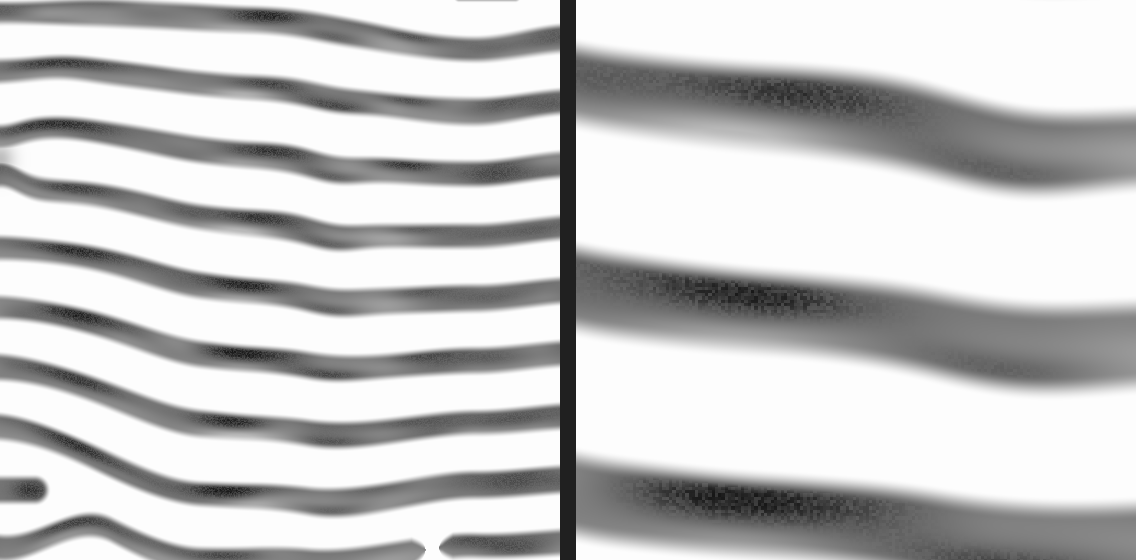
Left, the full canvas; right, a detail of the centre.
Write a WebGL 2 fragment shader that draws this pattern.

```glsl
#version 300 es
precision highp float;
// Draws wavy, soft-edged grey stripes on white, with forks and loose ends.

uniform vec2 u_resolution;
out vec4 fragColor;

const float PAPER = 0.992;
const float MID_GREY = 0.49;
const float HALF_WIDTH = 0.0235;
const int STRIPES = 9;

float hash(vec2 p) {
    vec3 q = fract(vec3(p.xyx) * 0.1031);
    q += dot(q, q.yzx + 33.33);
    return fract((q.x + q.y) * q.z);
}

float noise(vec2 p) {
    vec2 cell = floor(p), f = fract(p);
    f = f * f * (3.0 - 2.0 * f);
    float low = mix(hash(cell), hash(cell + vec2(1, 0)), f.x);
    float high = mix(hash(cell + vec2(0, 1)), hash(cell + vec2(1, 1)), f.x);
    return mix(low, high, f.y);
}

float bell(float x, float center, float width) {
    float q = (x - center) / width;
    return exp(-q * q);
}

float blot(vec2 p, vec2 center, vec2 size) {
    return bell(p.x, center.x, size.x) * bell(p.y, center.y, size.y);
}

// Height of stripe k below the top edge.
float stripeCenter(float x, float k) {
    float t = k / 7.0;
    float first = 0.0234 + 0.013 * smoothstep(0.15, 0.5, x)
                + 0.052 * smoothstep(0.45, 0.85, x)
                - 0.0195 * smoothstep(0.85, 1.02, x);
    float spacing = 0.1055 + 0.016 * smoothstep(-0.02, 0.36, x)
                  - 0.0104 * smoothstep(0.55, 0.85, x)
                  + 0.0013 * smoothstep(0.85, 1.0, x);
    float y = first + k * spacing;
    y -= 0.07 * max(t * (1.0 - t), 0.0) * bell(x, 0.22, 0.16);
    y += 0.010 * bell(x, 0.6, 0.06) * bell(k, 2.5, 1.8);
    y -= 0.009 * bell(x, 0.11, 0.07) * bell(k, 1.4, 0.9);
    // Pull two neighbours together at the left fork.
    y += bell(x, 0.0, 0.045) * (0.013 * bell(k, 2.0, 0.4) - 0.026 * bell(k, 3.0, 0.4));
    // Bend the lowest stripe around the loose end.
    float lowest = step(7.5, k);
    y += lowest * (0.11 * (1.0 - smoothstep(0.0, 0.2, x)) - 0.012 * bell(x, 0.6, 0.2));
    return y;
}

float stripeHalfWidth(float x, float k) {
    float w = HALF_WIDTH * (0.92 + 0.2 * noise(vec2(x * 6.0, k * 5.3)));
    w += 0.0025 * bell(x, 0.57, 0.09) - 0.002 * bell(x, 0.08, 0.1);
    // Rounded break in the lowest stripe.
    float beyondGap = abs(x - 0.772) - 0.012;
    float taper = sqrt(clamp(beyondGap / 0.025, 0.0, 1.0));
    return w * mix(1.0, taper, step(7.5, k));
}

// Grey inside a stripe; v runs from -1 at its top to 1 at its bottom.
float stripeTone(float x, float v, float k) {
    float t = k / 7.0;
    vec2 p = vec2(x, v);
    float tone = MID_GREY + 0.05 * v;
    tone += 0.20 * (noise(vec2(x * 11.0 + k * 7.1, v * 0.9 + k * 3.7)) - 0.5);
    tone -= 0.25 * blot(p, vec2(mix(0.49, 0.41, t), -0.35), vec2(0.07, 0.5));
    tone -= 0.16 * blot(p, vec2(0.59, 0.5), vec2(0.06, 0.4));
    tone -= 0.19 * (1.0 - 0.8 * t) * blot(p, vec2(0.73, -0.5), vec2(0.05, 0.4));
    tone -= 0.21 * step(0.5, k) * blot(p, vec2(0.08 + 0.08 * t, -0.3), vec2(0.09, 0.5));
    tone -= 0.12 * blot(p, vec2(0.88, 0.0), vec2(0.1, 0.7));
    tone += 0.14 * blot(p, vec2(0.43, 0.65), vec2(0.06, 0.4));
    tone += 0.07 * blot(p, vec2(0.68, 0.2), vec2(0.06, 0.6));
    return clamp(tone, 0.17, 0.72);
}

// Blend a tone into the paper across a soft edge.
float inked(float dist, float halfWidth, float tone) {
    float soft = min(1.0, halfWidth / 0.012);
    float cover = 1.0 - smoothstep(halfWidth - 0.010 * soft, halfWidth + 0.005 * soft, dist);
    return mix(PAPER, tone, cover);
}

// Distance to a horizontal rod between two x positions.
float rodDistance(vec2 p, float y, float left, float right) {
    return length(vec2(p.x - clamp(p.x, left, right), p.y - y));
}

void main() {
    vec2 p = gl_FragCoord.xy / u_resolution;
    p.y = 1.0 - p.y;
    float shade = PAPER;

    for (int i = 0; i < STRIPES; i++) {
        float k = float(i);
        float offset = p.y - stripeCenter(p.x, k);
        float w = stripeHalfWidth(p.x, k);
        float v = clamp(offset / max(w, 0.001), -1.0, 1.0);
        shade = min(shade, inked(abs(offset), w, stripeTone(p.x, v, k)));
    }

    // Loose end at lower left, sliver at upper right, pale neck of the fork.
    float endTone = 0.46 - 0.22 * blot(p, vec2(0.055, 0.875), vec2(0.03, 0.018));
    shade = min(shade, inked(rodDistance(p, 0.875, -0.1, 0.062), 0.0245, endTone));
    shade = min(shade, inked(rodDistance(p, -0.006, 0.82, 0.92), 0.008, 0.4));
    shade = min(shade, mix(PAPER, 0.74, blot(p, vec2(0.0, 0.285), vec2(0.025, 0.03))));

    // Fine grain, strongest in the dark patches.
    float grain = hash(floor(p * 512.0)) - 0.5;
    shade += grain * 0.16 * (1.0 - smoothstep(0.2, 0.48, shade));
    fragColor = vec4(vec3(shade), 1.0);
}
```
